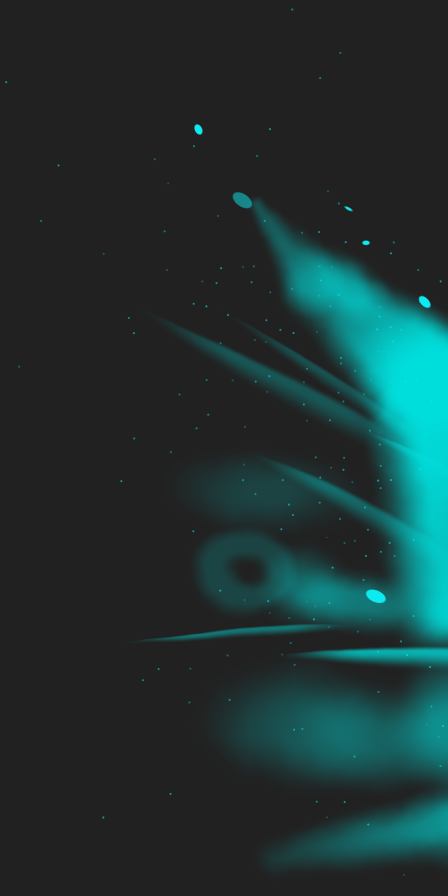
A Shadertoy shader for this background:

```glsl
// Cyan powder burst entering from the right over charcoal, with streaks, droplets and dust.

const vec3 CHARCOAL = vec3(0.131);
const vec3 CYAN = vec3(0.0, 0.87, 0.86);
const vec3 DROPLET_CYAN = vec3(0.05, 0.92, 0.94);

float hash(vec2 p) {
    vec3 q = fract(vec3(p.xyx) * 0.1031);
    q += dot(q, q.yzx + 33.33);
    return fract((q.x + q.y) * q.z);
}

float valueNoise(vec2 p) {
    vec2 i = floor(p), f = fract(p);
    f = f * f * (3.0 - 2.0 * f);
    return mix(mix(hash(i), hash(i + vec2(1, 0)), f.x),
               mix(hash(i + vec2(0, 1)), hash(i + vec2(1, 1)), f.x), f.y);
}

float fbm(vec2 p) {
    float sum = 0.0, gain = 0.5;
    for (int i = 0; i < 4; i++) {
        sum += gain * valueNoise(p);
        p = p * 2.03 + 17.1;
        gain *= 0.5;
    }
    return sum;
}

vec2 rotate(vec2 p, float angle) {
    float c = cos(angle), s = sin(angle);
    return vec2(c * p.x + s * p.y, c * p.y - s * p.x);
}

// Screen blend of two opacities
float layer(float below, float above) {
    return 1.0 - (1.0 - below) * (1.0 - above);
}

// Soft tilted ellipse
float puff(vec2 p, vec2 center, vec2 radius, float angle) {
    return 1.0 - smoothstep(0.15, 1.0, length(rotate(p - center, angle) / radius));
}

// Soft capsule whose radius and opacity change from a to b
float plume(vec2 p, vec2 a, vec2 b, vec2 radii, vec2 opacity, float soft) {
    vec2 axis = b - a;
    float t = clamp(dot(p - a, axis) / dot(axis, axis), 0.0, 1.0);
    float r = mix(radii.x, radii.y, t);
    float edge = min(soft, r);
    return mix(opacity.x, opacity.y, t) * (1.0 - smoothstep(r - edge, r, length(p - a - axis * t)));
}

// Bent streak with pointed ends, crisper on its upper side
float blade(vec2 p, vec2 a, vec2 b, float width, float bend) {
    vec2 axis = b - a;
    float t = dot(p - a, axis) / dot(axis, axis);
    float arch = 4.0 * t * (1.0 - t);
    if (arch <= 0.0) return 0.0;
    float across = dot(p - a, normalize(vec2(-axis.y, axis.x))) - bend * arch;
    float h = across / (width * sqrt(arch) * (0.35 + 0.65 * t));
    return smoothstep(-1.3, 0.4, h) * (1.0 - smoothstep(0.45, 1.0, h))
         * smoothstep(0.0, 0.35, t) * (1.0 - smoothstep(0.7, 1.0, t));
}

float smoke(vec2 p) {
    // Upper arm
    float d = plume(p, vec2(0.565, 1.535), vec2(0.70, 1.37), vec2(0.025, 0.085), vec2(0.25, 0.45), 0.06);
    d = layer(d, plume(p, vec2(0.70, 1.36), vec2(0.93, 1.17), vec2(0.09, 0.16), vec2(0.35, 0.9), 0.09));
    d = layer(d, 0.6 * puff(p, vec2(0.79, 1.345), vec2(0.12, 0.08), -0.7));
    d = layer(d, 0.8 * puff(p, vec2(0.96, 1.15), vec2(0.20, 0.15), -0.6));
    // Core on the right, cut off below
    float core = plume(p, vec2(1.03, 1.06), vec2(1.04, 0.66), vec2(0.23, 0.20), vec2(0.95, 0.9), 0.15);
    d = layer(d, core * smoothstep(0.505, 0.60, p.y));
    // Left wisps and curl
    d = layer(d, 0.18 * puff(p, vec2(0.60, 0.90), vec2(0.24, 0.10), -0.1));
    float curl = length((p - vec2(0.545, 0.725)) / vec2(1.15, 1.0));
    d = layer(d, 0.18 * (1.0 - smoothstep(0.01, 0.05, abs(curl - 0.065))));
    d = layer(d, 0.30 * puff(p, vec2(0.68, 0.69), vec2(0.14, 0.11), -0.3));
    d = layer(d, 0.45 * puff(p, vec2(0.79, 0.66), vec2(0.20, 0.09), -0.1));
    // Lower clouds
    d = layer(d, 0.24 * puff(p, vec2(0.68, 0.38), vec2(0.26, 0.15), -0.15));
    d = layer(d, 0.30 * puff(p, vec2(0.84, 0.36), vec2(0.24, 0.14), 0.0));
    d = layer(d, 0.55 * puff(p, vec2(1.02, 0.38), vec2(0.18, 0.18), 0.0));
    return layer(d, plume(p, vec2(0.62, 0.09), vec2(1.05, 0.165), vec2(0.05, 0.11), vec2(0.12, 0.7), 0.09));
}

float streaks(vec2 p) {
    float d = 0.28 * blade(p, vec2(0.30, 1.315), vec2(0.95, 0.97), 0.045, 0.0);
    d = layer(d, 0.25 * blade(p, vec2(0.49, 1.31), vec2(1.04, 0.94), 0.028, 0.005));
    d = layer(d, 0.35 * blade(p, vec2(0.55, 0.99), vec2(1.05, 0.71), 0.04, 0.015));
    d = layer(d, 0.50 * blade(p, vec2(0.81, 1.04), vec2(1.10, 0.89), 0.02, 0.005));
    d = layer(d, 0.45 * blade(p, vec2(0.265, 0.562), vec2(0.80, 0.60), 0.016, 0.007));
    return layer(d, 0.75 * blade(p, vec2(0.61, 0.533), vec2(1.20, 0.52), 0.035, 0.008));
}

// Hashed specks, densest along the slanted front of the burst
float dust(vec2 p, float pixel) {
    vec2 grid = p * 36.0, cell = floor(grid);
    vec2 spot = 0.2 + 0.6 * vec2(hash(cell + 3.7), hash(cell + 41.3));
    float front = exp(-12.0 * pow(p.x - 0.75 + 0.15 * (p.y - 0.9), 2.0) - 3.5 * pow(p.y - 1.0, 2.0));
    float present = step(hash(cell + 91.7), 0.28 * front + 0.004);
    float dist = length(grid - cell - spot) / 36.0;
    return present * (0.2 + 0.4 * hash(cell + 7.9)) * (1.0 - smoothstep(0.001, 0.002 + pixel, dist));
}

float droplet(vec2 p, vec2 center, vec2 radius, float angle, float pixel) {
    float d = (length(rotate(p - center, angle) / radius) - 1.0) * radius.y;
    return 1.0 - smoothstep(-pixel, pixel, d);
}

void mainImage(out vec4 fragColor, in vec2 fragCoord) {
    vec2 p = fragCoord / iResolution.xy * vec2(1.0, 2.0);
    float pixel = 0.7 / iResolution.x;
    vec2 warp = vec2(fbm(p * 7.0), fbm(p * 7.0 + 53.0)) - 0.47;
    float density = smoke(p + 0.05 * warp) * (0.92 + 0.16 * fbm(p * 5.0 + 9.0));
    density = layer(min(density, 1.0), streaks(p + 0.008 * warp));
    vec3 color = mix(CHARCOAL, CYAN, density);
    color = mix(color, DROPLET_CYAN, dust(p, pixel));
    // Larger flying drops
    float drops = droplet(p, vec2(0.443, 1.711), vec2(0.012, 0.008), -1.1, pixel);
    drops = max(drops, 0.5 * droplet(p, vec2(0.541, 1.553), vec2(0.024, 0.014), -0.6, pixel));
    drops = max(drops, droplet(p, vec2(0.778, 1.534), vec2(0.009, 0.003), -0.5, pixel));
    drops = max(drops, droplet(p, vec2(0.817, 1.458), vec2(0.008, 0.005), 0.0, pixel));
    drops = max(drops, droplet(p, vec2(0.948, 1.326), vec2(0.016, 0.009), -0.8, pixel));
    drops = max(drops, droplet(p, vec2(0.839, 0.669), vec2(0.023, 0.013), -0.4, pixel));
    fragColor = vec4(mix(color, DROPLET_CYAN, drops), 1.0);
}
```
